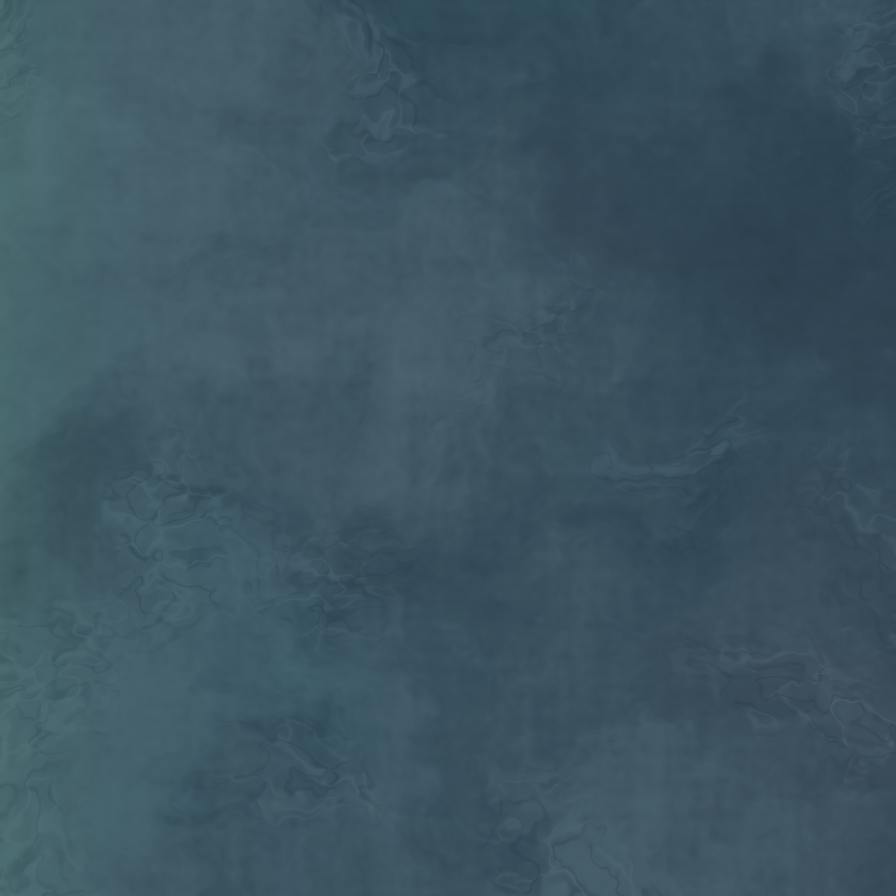
A WebGL 1 fragment shader for this texture:

```glsl
precision highp float;
// Weathered blue-grey plaster: soft warped clouds over a light-to-dark sweep,
// with patches of fine scuffs, faint brushed threads and a green left edge.
// All noise is cellular: each cell drops one smooth, randomly signed blot.

uniform vec2 u_resolution;

#define CLOUD_SCALE 4.2
#define CLOUD_AMOUNT 1.15
#define WARP 0.32
#define SCUFF_SCALE 24.0
#define SCUFF_AMOUNT 0.75
#define THREAD_AMOUNT 0.16
#define GRAIN_AMOUNT 0.22
#define SWEEP vec2(-1.25, -0.25)
#define MID_COLOR vec3(0.240, 0.332, 0.384)
#define TONE_STEP vec3(0.040, 0.047, 0.044)
#define GREY_TINT vec3(0.017, 0.001, 0.002)
#define EDGE_TINT vec3(0.006, 0.030, 0.000)

// Three random values per cell: blot position and signed weight.
vec3 hash3(vec2 cell) {
  vec3 q = vec3(dot(cell, vec2(127.1, 311.7)),
                dot(cell, vec2(269.5, 183.3)),
                dot(cell, vec2(419.2, 371.9)));
  return fract(sin(q) * 43758.5);
}

// Cellular blots: signed, smooth, roughly -1 to 1.
float blots(vec2 p) {
  vec2 cell = floor(p);
  vec2 local = p - cell;
  float sum = 0.0;
  for (int j = -1; j <= 1; j++) {
    for (int i = -1; i <= 1; i++) {
      vec2 offset = vec2(float(i), float(j));
      vec3 h = hash3(cell + offset);
      vec2 d = offset + h.xy - local;
      float fall = max(0.0, 1.0 - dot(d, d));
      sum += (h.z * 2.0 - 1.0) * fall * fall * fall;
    }
  }
  return sum;
}

// Layered blots, each layer turned and doubled in frequency.
float clouds(vec2 p) {
  float sum = 0.0;
  float amp = 1.0;
  for (int k = 0; k < 5; k++) {
    sum += amp * blots(p);
    p = mat2(1.62, 1.22, -1.22, 1.62) * p + 17.3;
    amp *= 0.56;
  }
  return sum;
}

// Thin line along the zero crossings of the noise.
float vein(vec2 p) {
  return 1.0 - smoothstep(0.0, 0.22, abs(blots(p) + 0.5 * blots(p * 2.1 + 5.0)));
}

void main() {
  vec2 uv = gl_FragCoord.xy / u_resolution;

  // Broad clouds with torn, warped outlines
  vec2 p = uv * CLOUD_SCALE + 3.7;
  vec2 bend = vec2(clouds(p * 1.3 + 31.0), clouds(p * 1.3 + 57.0));
  float cloud = clouds(p + WARP * bend);

  // Sweep from lit left to shaded upper right
  float edge = exp(-uv.x * 9.0);
  float tone = dot(uv - 0.5, SWEEP) + 0.08 + 0.45 * edge;
  tone -= 0.9 * uv.x * uv.x * uv.x * uv.y;
  tone += CLOUD_AMOUNT * cloud;

  // Scuffed patches: pale and dark slanted veins
  vec2 slant = mat2(0.8, 0.6, -0.9, 1.2) * uv * SCUFF_SCALE + 1.1 * bend;
  float patches = smoothstep(0.0, 0.65, blots(uv * 5.5 + 0.4 * bend + 71.0));
  float scuffs = vein(slant + 11.0) - vein(slant * 1.15 + 43.0);
  tone += SCUFF_AMOUNT * (0.12 + patches) * scuffs;

  // Faint crossed threads and soft grain
  float threads = blots(uv * vec2(85.0, 11.0)) + blots(uv * vec2(11.0, 85.0) + 23.0);
  tone += THREAD_AMOUNT * threads;
  tone += GRAIN_AMOUNT * blots(uv * 105.0 + bend);

  // Keep highlights and shadows muted
  tone = 1.9 * tone / (1.9 + 0.45 * abs(tone));

  // Grey and teal mottling, stronger grey at the lower right
  float grey = 0.8 * blots(uv * 3.6 + 0.3 * bend + 91.0);
  grey += 0.9 * uv.x * (1.0 - uv.y) - 0.2;
  vec3 color = MID_COLOR + TONE_STEP * tone + GREY_TINT * grey + EDGE_TINT * edge;

  gl_FragColor = vec4(clamp(color, 0.0, 1.0), 1.0);
}
```
